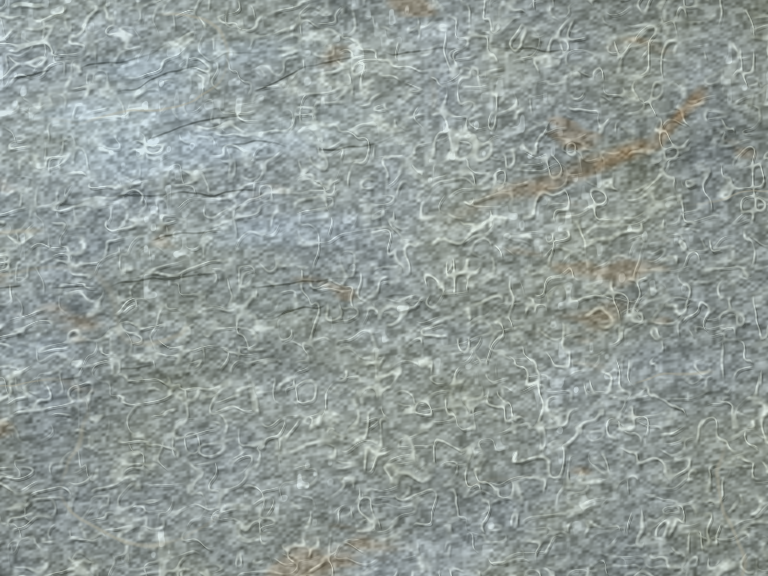
Reproduce this texture procedurally as a Shadertoy shader.

```glsl
// Weathered grey-green schist: wrinkled pale skin, slanted foliation, dark cracks and a rust stain.

const vec3 DARK_STONE  = vec3(0.300, 0.325, 0.308);
const vec3 PALE_STONE  = vec3(0.800, 0.845, 0.850);
const vec3 BLUE_TINT   = vec3(-0.022, 0.000, 0.040);
const vec3 OLIVE_TINT  = vec3(0.020, 0.012, -0.030);
const vec3 RUST        = vec3(0.580, 0.470, 0.330);
const vec3 TAN_VEIN    = vec3(0.690, 0.680, 0.610);
const float SLOPE      = 0.14;    // rise of the foliation to the right
const float BASE_TONE  = 0.47;
const float GRAIN      = 0.42;
const float WRINKLE    = 0.36;
const float SHADOW     = 0.20;
const float STREAK     = 0.50;
const float CRACK      = 0.34;
const float CRACK_HALF = 0.0032;  // half width, in canvas heights
const int CRACK_COUNT  = 13;

float hash(vec2 p) {
    return fract(sin(dot(p, vec2(127.1, 311.7))) * 43758.5453);
}

float noise(vec2 p) {
    vec2 i = floor(p), f = fract(p);
    f = f * f * (3.0 - 2.0 * f);
    return mix(mix(hash(i), hash(i + vec2(1, 0)), f.x),
               mix(hash(i + vec2(0, 1)), hash(i + vec2(1, 1)), f.x), f.y);
}

float fbm(vec2 p) {
    float sum = 0.0, amp = 0.5;
    for (int i = 0; i < 4; i++) {
        sum += amp * noise(p);
        p = mat2(1.6, 0.2, -0.2, 1.9) * p + 17.3;
        amp *= 0.5;
    }
    return sum / 0.9375;
}

// Thin line along the middle level of the noise
float ridge(vec2 p, float width) {
    return 1.0 - smoothstep(0.0, width, abs(noise(p) - 0.5));
}

// Broken, curling wrinkles: flat on the left, more upright on the right
float wrinkles(vec2 q) {
    vec2 warp = vec2(noise(q * 30.0), noise(q * 30.0 + 51.0)) - 0.5;
    vec2 w = q + 0.022 * warp;
    float flatSet = ridge(w * vec2(30.0, 62.0), 0.13)
                  * smoothstep(0.35, 0.65, noise(q * vec2(28.0, 45.0) + 9.0));
    float uprightSet = ridge(w * vec2(50.0, 37.0) + 70.0, 0.12)
                     * smoothstep(0.32, 0.62, noise(q * 38.0 + 31.0));
    float side = smoothstep(0.1, 0.9, q.x + 0.4 * (0.5 - q.y));
    return max(flatSet * mix(1.0, 0.6, side), uprightSet * mix(0.55, 1.0, side));
}

// Slanted cracks: x is the dark gap, y the lit lip below it
vec2 cracks(vec2 q) {
    vec2 result = vec2(0.0);
    for (int i = 0; i < CRACK_COUNT; i++) {
        float id = float(i);
        float startX = -0.25 + 0.85 * hash(vec2(id, 3.0));
        float span = 0.3 + 0.4 * hash(vec2(id, 5.0));
        float level = 0.30 + 0.68 * (id + hash(vec2(id, 7.0))) / float(CRACK_COUNT);
        float bend = 0.045 * noise(vec2(q.x * 5.0, id * 9.0))
                   + 0.009 * noise(vec2(q.x * 38.0, id * 13.0));
        float d = q.y - level - bend;
        float fade = smoothstep(0.0, 0.1, q.x - startX)
                   * smoothstep(0.0, 0.15, startX + span - q.x)
                   * smoothstep(0.25, 0.6, noise(vec2(q.x * 17.0, id * 21.0)));
        float gap = 1.0 - smoothstep(0.0, CRACK_HALF, abs(d));
        float lip = 1.0 - smoothstep(0.0, 0.006, abs(d + 0.008));
        result = max(result, fade * vec2(gap + 0.25 * exp(-abs(d) * 90.0), lip));
    }
    return result;
}

// Ragged stain climbing to the upper right
float rustStain(vec2 p) {
    float u = p.x - 0.75;
    float path = 0.615 + 0.35 * u + 0.06 * smoothstep(0.37, 0.48, u);
    float d = abs(p.y - path + 0.03 * (fbm(p * 16.0) - 0.5));
    float extent = smoothstep(-0.05, 0.35, u) * (1.0 - smoothstep(0.45, 0.49, u));
    float body = 1.0 - smoothstep(0.002, 0.026, d);
    float patches = smoothstep(0.70, 0.82, fbm(p * vec2(7.0, 12.0) + 40.0));
    return max(body * extent * (0.35 + 0.8 * noise(p * 45.0)), 0.45 * patches);
}

void mainImage(out vec4 fragColor, in vec2 fragCoord) {
    vec2 p = fragCoord / iResolution.y;
    vec2 q = vec2(p.x, p.y - SLOPE * p.x);

    // Broad light and foliation
    float upperLeft = smoothstep(1.1, 0.0, p.x) * smoothstep(0.1, 0.75, p.y);
    float layers = fbm(q * vec2(3.0, 16.0) + 4.0) - 0.5;
    float clouds = fbm(p * 4.0 + 12.0) - 0.5;
    float sheen = upperLeft * smoothstep(0.45, 0.75, fbm(q * vec2(4.0, 13.0) + 23.0));
    float tone = BASE_TONE + 0.08 * upperLeft - 0.04 * smoothstep(0.6, 1.3, p.x);
    tone += STREAK * layers * mix(0.55, 1.0, upperLeft) + 0.22 * clouds + 0.2 * sheen;

    // Grain and wrinkled skin with a small cast shadow
    tone += GRAIN * (noise(q * vec2(150.0, 200.0)) - 0.5);
    tone += 0.75 * GRAIN * (noise(q * vec2(62.0, 95.0) + 8.0) - 0.5);
    float skin = wrinkles(q);
    tone += WRINKLE * skin - SHADOW * wrinkles(q + vec2(-0.003, 0.005)) * (1.0 - skin);

    // Pale flecks in clusters, then cracks
    float flecks = smoothstep(0.68, 0.85, noise(q * vec2(75.0, 60.0) + 5.0))
                 * smoothstep(0.52, 0.72, fbm(p * 7.0 + 66.0));
    vec2 crack = cracks(q);
    tone += 0.28 * flecks - CRACK * crack.x + 0.13 * crack.y;

    // Colour, long tan veins and rust
    vec3 color = mix(DARK_STONE, PALE_STONE, clamp(tone, 0.05, 1.1));
    color += BLUE_TINT * (0.4 * upperLeft + 0.7 * sheen);
    color += OLIVE_TINT * (1.6 * (fbm(p * 9.0 + 3.0) - 0.4) + 0.5 * skin);
    vec2 bent = q + 0.03 * vec2(fbm(q * 14.0), fbm(q * 14.0 + 7.0));
    float vein = ridge(bent * vec2(3.5, 7.0) + 2.0, 0.022)
               * smoothstep(0.5, 0.7, noise(p * 6.0 + 19.0));
    color = mix(color, TAN_VEIN, 0.5 * vein);
    color = mix(color, RUST + 0.4 * (tone - 0.5), 0.75 * clamp(rustStain(p), 0.0, 1.0));
    fragColor = vec4(color, 1.0);
}
```
